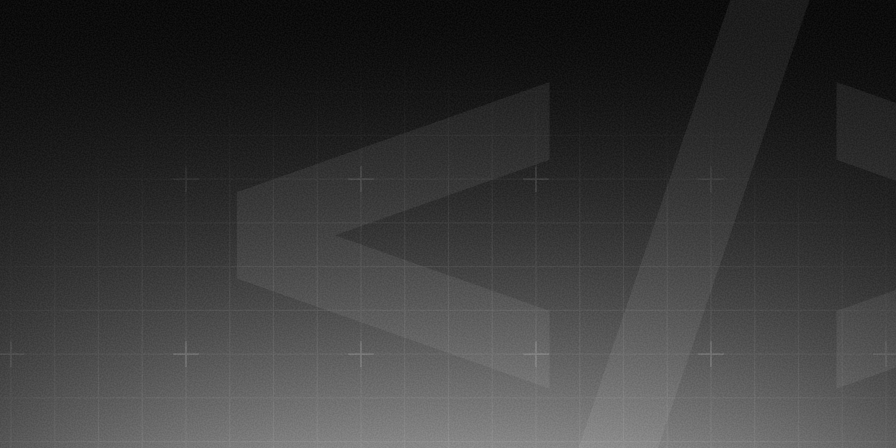
This background is drawn by a WebGL 1 fragment shader. Its source:

```glsl
precision highp float;

uniform vec2 u_resolution;

// Lengths are in canvas heights
const float SHADE_TOP = 0.045;
const float GLOW_GAIN = 0.49;
const float GLOW_CURVE = 1.65;
const float GLOW_CENTER_X = 1.05;
const float SIDE_FALLOFF = 0.36;

const vec2 SYMBOL_CENTER = vec2(1.5469, 0.4747);
const float BRACKET_NEAR = 0.3203;
const float BRACKET_FAR = 1.0182;
const float BRACKET_NOTCH = 0.7995;
const float BRACKET_TIP = 0.0964;
const float BRACKET_SLOPE = 0.352;
const float SLASH_BASE_X = 1.380;
const float SLASH_SLOPE = 0.3385;
const float SLASH_HALF_WIDTH = 0.0885;
const float SYMBOL_ALPHA = 0.065;

const vec2 GRID_ORIGIN = vec2(0.0245, 0.2096);
const float GRID_STEP = 0.097656;
const float CROSS_STEP = 0.390625;
const float CROSS_ARM = 0.028;
const float LINE_HALF_WIDTH = 0.0013;
const float GRID_ALPHA = 0.06;
const float CROSS_ALPHA = 0.24;
const vec2 FADE_CENTER = vec2(1.0, 0.0);
const vec2 FADE_SCALE = vec2(0.8, 1.2);

const float GRAIN_SCALE = 270.0;
const float GRAIN_GAIN = 0.05;

// Smooth coverage of a signed distance
float cover(float d, float pixel) {
  return clamp(0.5 - d / pixel, 0.0, 1.0);
}

// Gradient noise
vec2 gradientAt(vec2 cell) {
  vec3 h = fract(cell.xyx * vec3(0.1031, 0.1030, 0.0973));
  h += dot(h, h.yzx + 33.33);
  float angle = 6.28318 * fract((h.x + h.y) * h.z);
  return vec2(cos(angle), sin(angle));
}

float gradientNoise(vec2 p) {
  vec2 i = floor(p);
  vec2 f = p - i;
  vec2 w = f * f * f * (f * (f * 6.0 - 15.0) + 10.0);
  vec2 e = vec2(1.0, 0.0);
  float low = mix(dot(gradientAt(i), f),
                  dot(gradientAt(i + e), f - e), w.x);
  float high = mix(dot(gradientAt(i + e.yx), f - e.yx),
                   dot(gradientAt(i + 1.0), f - 1.0), w.x);
  return mix(low, high, w.y);
}

// Mirrored pair of angle brackets
float bracketDistance(vec2 p) {
  vec2 q = abs(p - SYMBOL_CENTER);
  float norm = inversesqrt(1.0 + BRACKET_SLOPE * BRACKET_SLOPE);
  float outer = q.y - BRACKET_TIP - BRACKET_SLOPE * (BRACKET_FAR - q.x);
  float inner = BRACKET_SLOPE * (BRACKET_NOTCH - q.x) - q.y;
  float ends = max(BRACKET_NEAR - q.x, q.x - BRACKET_FAR);
  return max(max(outer, inner) * norm, ends);
}

float slashDistance(vec2 p) {
  float offset = abs(p.x - SLASH_BASE_X - SLASH_SLOPE * p.y);
  return (offset - SLASH_HALF_WIDTH) * inversesqrt(1.0 + SLASH_SLOPE * SLASH_SLOPE);
}

// Distance to the nearest repeated line on each axis
vec2 repeatDistance(vec2 p, float spacing) {
  return abs(fract((p - GRID_ORIGIN) / spacing + 0.5) - 0.5) * spacing;
}

void main() {
  float pixel = 1.0 / u_resolution.y;
  vec2 p = gl_FragCoord.xy * pixel;

  // Glow rising from the lower edge
  float side = p.x - GLOW_CENTER_X;
  float glow = pow(max(1.0 - p.y, 0.0), GLOW_CURVE);
  float shade = SHADE_TOP + GLOW_GAIN * glow * max(1.0 - SIDE_FALLOFF * side * side, 0.0);

  // Translucent symbols
  float symbols = min(bracketDistance(p), slashDistance(p));
  shade = mix(shade, 1.0, SYMBOL_ALPHA * cover(symbols, pixel));

  // Fading grid with crosses at every fourth line
  float fade = 1.0 - smoothstep(0.5, 1.15, length((p - FADE_CENTER) * FADE_SCALE));
  vec2 g = repeatDistance(p, GRID_STEP);
  vec2 c = repeatDistance(p, CROSS_STEP);
  float grid = cover(min(g.x, g.y) - LINE_HALF_WIDTH, pixel);
  float cross = cover(max(min(c.x, c.y) - LINE_HALF_WIDTH,
                          max(c.x, c.y) - CROSS_ARM), pixel);
  shade = mix(shade, 1.0, fade * max(grid * GRID_ALPHA, cross * CROSS_ALPHA));

  // Fine grain on a tilted lattice
  vec2 tilted = mat2(0.8, 0.6, -0.6, 0.8) * p;
  shade += GRAIN_GAIN * gradientNoise(tilted * GRAIN_SCALE);

  gl_FragColor = vec4(vec3(clamp(shade, 0.0, 1.0)), 1.0);
}
```
